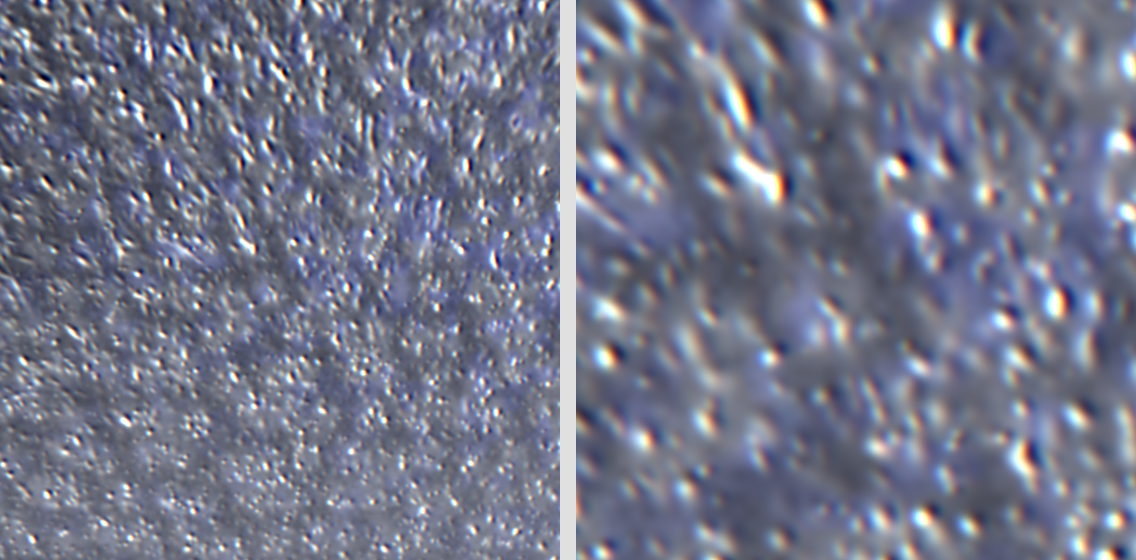
Left, the full canvas; right, a detail of the centre.
A WebGL 2 fragment shader for this texture:

```glsl
#version 300 es
precision highp float;
// Macro view of a pebbled, glossy grey-blue surface: soft domes in staggered rows,
// covered by scattered glints that stretch along a fanning flow direction.
// Glints are rotated Gaussians with a colour fringe and a shadow on one side.

#define BUMP_SIZE 0.074
#define BUMP_DEPTH 0.15
#define GLINT_CELL 0.031
#define GLINT_WIDTH 0.0046
#define GLINT_POWER 0.95
#define SPARK_POWER 0.42
#define SHEEN_POWER 0.33
#define SHADOW 0.42
#define FRINGE 0.0021
#define BASE_LIGHT 0.40
#define GREY_TINT vec3(0.97, 0.99, 1.10)
#define BLUE_TINT vec3(0.90, 0.95, 1.37)

uniform vec2 u_resolution;
out vec4 fragColor;

vec2 hash2(vec2 p) {
    vec3 q = fract(p.xyx * vec3(0.1031, 0.1030, 0.0973));
    q += dot(q, q.yzx + 33.33);
    return fract((q.xx + q.yz) * q.zy);
}

float noise(vec2 p) {
    vec2 i = floor(p), f = fract(p);
    f = f * f * (3.0 - 2.0 * f);
    float lower = mix(hash2(i).x, hash2(i + vec2(1, 0)).x, f.x);
    float upper = mix(hash2(i + vec2(0, 1)).x, hash2(i + vec2(1, 1)).x, f.x);
    return mix(lower, upper, f.y);
}

// Direction of the streaks: slanted on the left, upright on the right
float flowAngle(vec2 p) {
    return -radians(38.0 + 52.0 * p.x + 18.0 * (p.y - 0.4));
}

// Elongation of the streaks, strongest at the upper left
float stretchAt(vec2 p) {
    return 1.6 + 2.4 * smoothstep(0.15, 1.0, 0.9 * p.y + 0.25 - 0.45 * p.x);
}

// Staggered soft domes: x = height, y = slope across the light
vec2 bumps(vec2 p) {
    vec2 q = p / BUMP_SIZE, sum = vec2(0.0);
    float angle = flowAngle(p);
    vec2 along = vec2(cos(angle), sin(angle));
    float squeeze = 1.0 + 0.06 * stretchAt(p);
    for (int j = -1; j <= 1; j++) {
        float row = floor(q.y) + float(j);
        float shift = 0.5 * mod(row, 2.0);
        for (int i = -1; i <= 1; i++) {
            vec2 id = vec2(floor(q.x - shift) + float(i), row);
            vec2 r = hash2(id + 11.7);
            vec2 d = q - id - vec2(shift, 0.0) - 0.5 - 0.34 * (r - 0.5);
            float u = dot(d, along) / squeeze;
            float v = dot(d, vec2(-along.y, along.x)) * squeeze;
            float g = exp(-6.0 * (u * u + v * v)) * (0.8 + 0.3 * r.y);
            sum += g * vec2(1.0, dot(d, vec2(-0.8, -0.4)));
        }
    }
    return sum;
}

// Scattered elongated spots, one per cell; blue falls left, red falls right
vec3 glints(vec2 p, float cell, float width, float share, float seed) {
    vec3 sum = vec3(0.0), split = FRINGE * vec3(-1.0, 0.0, 1.0);
    for (int k = 0; k < 9; k++) {
        vec2 id = floor(p / cell) + vec2(k % 3 - 1, k / 3 - 1);
        vec2 r = hash2(id + seed), s = hash2(id + seed + 57.3);
        vec2 centre = (id + 0.06 + 0.88 * r) * cell;
        float angle = flowAngle(centre) + 0.9 * (s.x - 0.5);
        vec2 along = vec2(cos(angle), sin(angle));
        float len = min(width * mix(1.0, stretchAt(centre), s.y), 0.48 * cell);
        vec2 d = p - centre;
        vec3 u = (dot(d, along) + along.x * split) / len;
        vec3 v = (dot(d, vec2(-along.y, along.x)) - along.y * split) / width;
        vec3 shade = v - 1.7;
        float power = smoothstep(1.0 - share, 1.0, hash2(id + seed + 91.1).x);
        sum += power * exp(-u * u) * (exp(-v * v) - SHADOW * exp(-shade * shade));
    }
    return sum;
}

void main() {
    vec2 p = gl_FragCoord.xy / u_resolution.y;
    vec2 warp = 0.022 * (vec2(noise(p * 8.0), noise(p * 8.0 + 40.0)) - 0.5);
    vec2 bump = bumps(p + warp);
    float dome = smoothstep(0.08, 0.8, bump.x);

    // Broad light: dim upper left, pale and flatter towards the bottom
    float bottom = 1.0 - smoothstep(0.0, 0.5, p.y);
    float dim = smoothstep(0.45, 1.3, p.y + 0.4 - 0.7 * p.x);
    float light = BASE_LIGHT - 0.08 * dim + 0.055 * bottom + 0.02 * p.x;

    // Dome relief and fine grain
    float relief = BUMP_DEPTH * (1.0 - 0.35 * bottom) * (1.0 - 0.3 * dim);
    light += relief * (dome - 0.5 + 1.1 * bump.y);
    light += 0.06 * (noise(p * 60.0 + 9.0) - 0.5) + 0.05 * (noise(p * 130.0) - 0.5);

    // Small blue flecks and bluish gaps, mostly above and to the right
    float blueZone = 0.25 + 0.75 * smoothstep(0.1, 0.8, p.y + 0.35 * p.x - 0.1);
    float flecks = smoothstep(0.4, 0.85, noise(p * 36.0 + 23.0));
    float blue = blueZone * clamp(0.85 * flecks + 0.3 * (1.0 - dome), 0.0, 1.0);
    vec3 colour = light * mix(GREY_TINT, BLUE_TINT, blue);

    // Soft sheen, bright glints and tiny sparks, gathered on the domes
    float gather = mix(0.35, 1.15, dome) * (1.0 - 0.1 * bottom);
    float blur = 1.0 + 0.25 * smoothstep(0.55, 1.0, p.y);
    vec3 shine = SHEEN_POWER * glints(p, 0.023, 0.0058 * blur, 0.9, 3.1);
    shine += GLINT_POWER * glints(p, GLINT_CELL, GLINT_WIDTH * blur, 0.7, 17.9);
    shine += SPARK_POWER * glints(p, 0.018, 0.0036 * blur, 0.7, 41.3);
    colour += gather * shine * vec3(1.01, 1.04, 0.93) * (1.0 - 0.4 * colour);
    fragColor = vec4(clamp(colour, 0.0, 1.0), 1.0);
}
```
